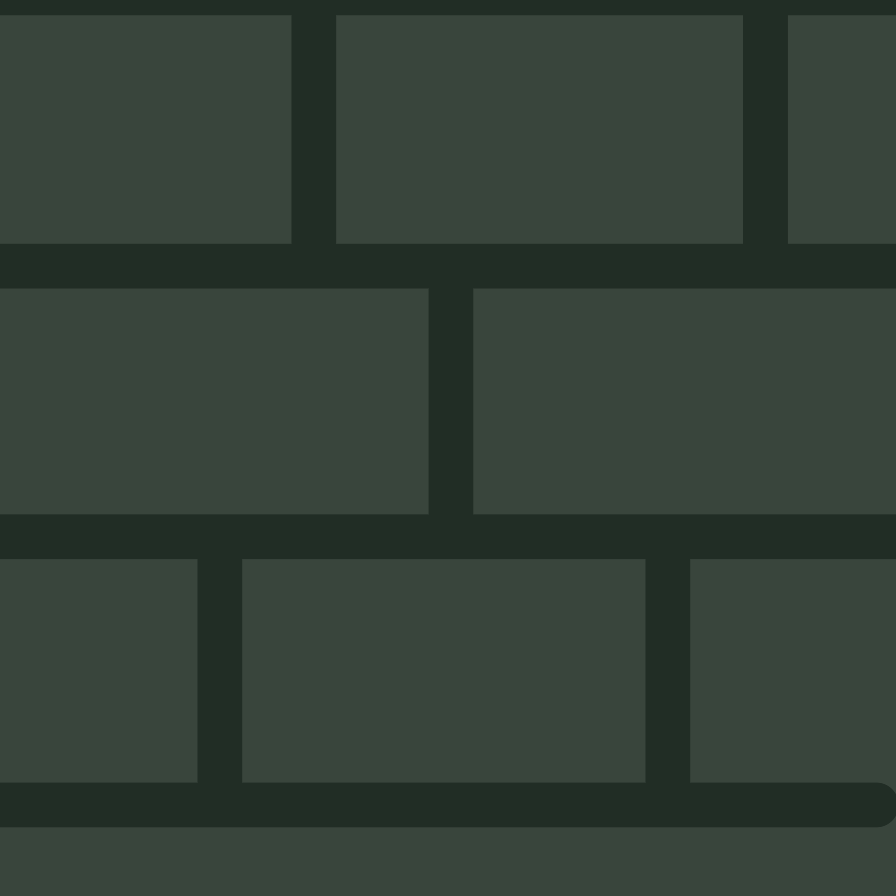
A three.js fragment shader for this pattern:

```glsl
// Flat dark green brick wall in running courses with wide mortar lines.
#define BRICK_COLOR vec3(0.223, 0.270, 0.235)
#define MORTAR_COLOR vec3(0.130, 0.175, 0.145)
#define HALF_LINE 0.025
#define COURSES 3
#define BASE_Y 0.1016
#define COURSE_HEIGHT 0.2979
#define COURSE_GROWTH 0.0014
#define BASE_END_X 0.978
#define JOINT_STARTS vec3(0.2454, 0.5033, 0.3503)
#define JOINT_SPACINGS vec3(0.500, 0.560, 0.504)

varying vec2 vUv;

// Height of a bed line; courses grow slightly taller upward.
float bedHeight(float course) {
  return BASE_Y + course * (COURSE_HEIGHT + COURSE_GROWTH * course);
}

// Distance to a horizontal line with a round right end.
float bedDistance(vec2 p, float y, float endX) {
  return length(vec2(max(p.x - endX, 0.0), p.y - y)) - HALF_LINE;
}

// Distance to evenly spaced upright joints between two beds.
float jointDistance(vec2 p, float start, float spacing, float low, float high) {
  float x = abs(fract((p.x - start) / spacing + 0.5) - 0.5) * spacing;
  float outside = max(low - p.y, p.y - high);
  return max(x - HALF_LINE, outside);
}

void main() {
  // Only the lowest bed stops inside the canvas.
  float mortar = bedDistance(vUv, bedHeight(0.0), BASE_END_X);

  for (int i = 0; i < COURSES; i++) {
    float course = float(i);
    float low = bedHeight(course);
    float high = bedHeight(course + 1.0);

    // Each course has its own joint offset and brick length.
    vec3 pick = vec3(equal(ivec3(i), ivec3(0, 1, 2)));
    float start = dot(JOINT_STARTS, pick);
    float spacing = dot(JOINT_SPACINGS, pick);

    mortar = min(mortar, jointDistance(vUv, start, spacing, low, high));
    mortar = min(mortar, bedDistance(vUv, high, 2.0));
  }

  // Edge smoothing follows the size of one drawn sample.
  float edge = 0.5 * fwidth(vUv.x) + 0.00001;
  float coverage = 1.0 - smoothstep(-edge, edge, mortar);
  gl_FragColor = vec4(mix(BRICK_COLOR, MORTAR_COLOR, coverage), 1.0);
}
```
